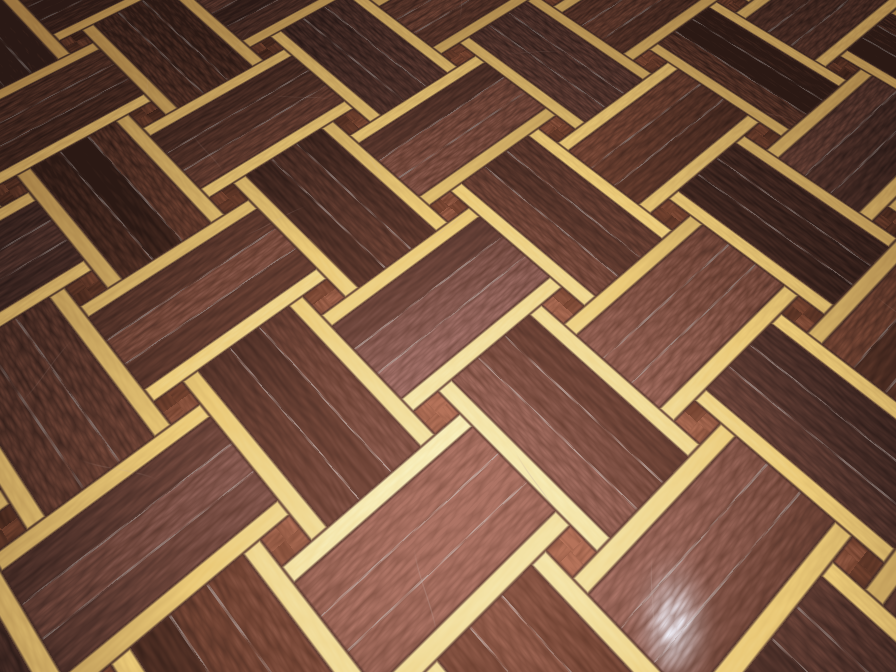
Write a Shadertoy shader that draws this pattern.

```glsl
// Basket-weave parquet seen at an angle: three-plank blocks edged by pale strips,
// with small square insets between them. A perspective map gives floor cells,
// folding finds each piece; sines and cellular flecks make the wood grain.

// Perspective, in canvas heights from the centre
const vec2 FLOOR_ORIGIN = vec2(-0.007, 0.052);
const vec2 FLOOR_RIGHT = vec2(0.1865, 0.150);
const vec2 FLOOR_DOWN = vec2(0.169, -0.163);
const vec2 DEPTH = vec2(0.081, -0.083);

// Piece sizes, in floor cells
const float HALF_LENGTH = 0.59;
const float HALF_WIDTH = 1.0 - HALF_LENGTH;
const float HALF_CORE = 0.308;
const float PLANK = HALF_CORE * 2.0 / 3.0;
const float JOINT = 0.009;
const float SEAM = 0.004;

// Lighting
const vec2 LAMP = vec2(0.04, -0.28);
const float LAMP_FALLOFF = 2.2;
const vec2 GLARE = vec2(0.335, -0.43);

const vec3 WOOD_DARK = vec3(0.16, 0.10, 0.09);
const vec3 WOOD_MID = vec3(0.42, 0.265, 0.225);
const vec3 WOOD_LIGHT = vec3(0.66, 0.46, 0.43);
const vec3 STRIP_DARK = vec3(0.61, 0.46, 0.25);
const vec3 STRIP_MID = vec3(0.92, 0.79, 0.47);
const vec3 STRIP_LIGHT = vec3(0.98, 0.96, 0.78);
const vec3 SEAM_COLOUR = vec3(0.76, 0.66, 0.63);

float hash(vec2 p) {
    return fract(sin(dot(p, vec2(127.1, 311.7))) * 4375.85);
}

vec3 ramp(vec3 low, vec3 mid, vec3 high, float t) {
    t = clamp(t, 0.0, 1.0) * 2.0;
    return t < 1.0 ? mix(low, mid, t) : mix(mid, high, t - 1.0);
}

// Distance to the nearest scattered point
float cellular(vec2 p) {
    vec2 id = floor(p);
    float nearest = 2.0;
    for (int y = -1; y <= 1; y++)
    for (int x = -1; x <= 1; x++) {
        vec2 c = id + vec2(x, y);
        nearest = min(nearest, length(c + vec2(hash(c), hash(c + 17.3)) - p));
    }
    return nearest;
}

// Fibres run along x; the seed varies their figure
float grain(vec2 p, float seed) {
    float warp = 1.6 * sin(p.x * 5.0 + seed * 40.0) + sin(p.x * 13.0 + p.y * 21.0);
    float fibre = 0.6 * sin(p.y * 75.0 + warp + seed * 60.0)
                + 0.4 * sin(p.y * 183.0 - warp * 1.7 + p.x * 6.0);
    float fleck = cellular(vec2(p.x * 11.0 + p.y * 14.0, p.y * 48.0) + seed * 90.0);
    return 0.35 * fibre + (0.3 + 1.0 * seed) * (0.5 - fleck);
}

// Sparse fine scratches, one possible stroke per floor patch
float scratches(vec2 p, float px) {
    vec2 id = floor(p * 1.3);
    vec2 q = fract(p * 1.3) - 0.5;
    float angle = 6.283 * hash(id + 5.0);
    q = mat2(cos(angle), -sin(angle), sin(angle), cos(angle)) * q;
    float across = abs(q.y + 0.05 * sin(q.x * 5.0));
    float line = 1.0 - smoothstep(0.0, 0.004 + px, across);
    return line * smoothstep(0.3, 0.1, abs(q.x)) * step(0.55, hash(id));
}

void mainImage(out vec4 fragColor, in vec2 fragCoord) {
    // Canvas point to floor cell through the inverse perspective
    vec2 view = (fragCoord - 0.5 * iResolution.xy) / iResolution.y;
    mat2 toView = mat2(FLOOR_RIGHT - view * DEPTH.x, FLOOR_DOWN - view * DEPTH.y);
    vec2 cell = inverse(toView) * (view - FLOOR_ORIGIN);
    vec2 widths = fwidth(cell);
    float px = 0.6 * max(widths.x, widths.y);

    // Find the block that owns this point; turned blocks swap their axes
    vec2 block = floor(cell + 0.5);
    vec2 local = cell - block;
    bool turned = mod(block.x + block.y, 2.0) > 0.5;
    vec2 side = turned ? vec2(1.0, 0.0) : vec2(0.0, 1.0);
    bool inset = min(abs(local.x), abs(local.y)) > HALF_WIDTH;
    if (!inset && abs(dot(local, side)) > HALF_WIDTH) {
        block += side * sign(dot(local, side));
        local = cell - block;
        turned = !turned;
    }
    if (turned) local = local.yx;

    // Distance to the joints around each piece
    vec2 a = abs(local);
    bool strip = !inset && a.y > HALF_CORE;
    float edge = min(min(HALF_LENGTH - a.x, HALF_WIDTH - a.y), abs(a.y - HALF_CORE));
    if (inset) edge = min(min(a.x, a.y) - HALF_WIDTH, HALF_LENGTH - max(a.x, a.y));

    // Tone of each board and of the lamp
    float board = inset ? 7.0 : (strip ? 4.0 * sign(local.y) : floor((local.y + HALF_CORE) / PLANK));
    float seed = hash(block * 1.7 + board * 3.1);
    vec2 toLamp = view - LAMP;
    float light = exp(-LAMP_FALLOFF * dot(toLamp, toLamp));
    float figure = grain(local, seed);

    vec3 colour;
    if (strip) {
        float tone = 0.9 * light - 0.05 + 0.14 * (seed - 0.5) + 0.07 * figure;
        colour = ramp(STRIP_DARK, STRIP_MID, STRIP_LIGHT, tone);
    } else {
        float tone = 0.88 * light - 0.1 + 0.24 * (seed - 0.5) + 0.2 * figure;
        tone += inset ? 0.12 : (turned ? -0.07 : 0.06);
        colour = ramp(WOOD_DARK, WOOD_MID, WOOD_LIGHT, tone);
        colour *= mix(vec3(1.0), vec3(1.08, 0.98, 0.82), inset ? 1.0 : hash(block) * 0.7);
    }

    // Worn pale seams between the three planks
    if (!inset && !strip) {
        float seam = 1.0 - smoothstep(SEAM, SEAM + px, abs(a.y - 0.5 * PLANK));
        float worn = 0.5 + 0.3 * sin(local.x * 9.0 + seed * 20.0) + 0.3 * sin(local.x * 31.0 + seed * 50.0);
        colour = mix(colour, SEAM_COLOUR * (0.4 + 0.6 * light), seam * clamp(worn, 0.1, 0.85));
        vec2 spot = (view - GLARE) / vec2(0.035, 0.06);
        float gloss = exp(-dot(spot, spot)) * (0.7 + 0.5 * figure);
        colour = mix(colour, vec3(0.95, 0.96, 1.0), clamp(gloss, 0.0, 1.0));
    }
    colour = mix(colour, SEAM_COLOUR, 0.28 * light * scratches(cell, px));

    // Dark joints soften every piece boundary
    float joint = 1.0 - smoothstep(0.0, JOINT + px, edge);
    colour = mix(colour, mix(WOOD_DARK, WOOD_MID, light), 0.85 * joint);
    fragColor = vec4(clamp(colour, 0.0, 1.0), 1.0);
}
```
